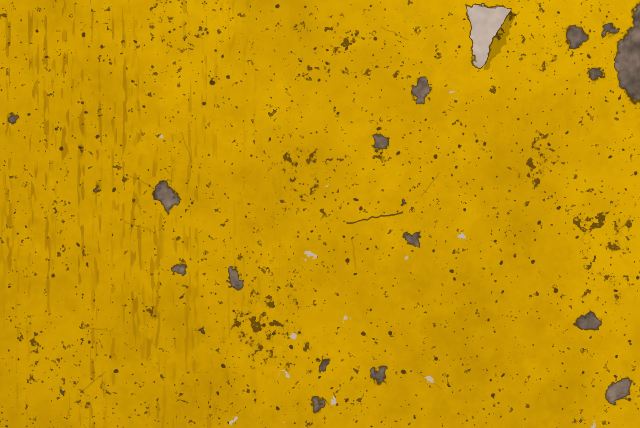
Reproduce this texture procedurally as a Shadertoy shader.

```glsl
// Weathered yellow paint on concrete: cloudy base colour, grime and vertical
// streaks, scattered specks and chips, and peeled patches in the upper right.
// Smooth cellular noise gives the tones; warped distances shape the chips.

const vec3 BRIGHT_PAINT = vec3(0.865, 0.665, 0.008);
const vec3 DULL_PAINT   = vec3(0.745, 0.555, 0.010);
const vec3 GRIME        = vec3(0.500, 0.335, 0.035);
const vec3 SPECK        = vec3(0.270, 0.180, 0.060);
const vec3 CONCRETE     = vec3(0.455, 0.390, 0.340);
const vec3 CRACK        = vec3(0.240, 0.165, 0.080);
const vec3 PRIMER       = vec3(0.760, 0.690, 0.640);
const float CHIP_RADIUS   = 0.034;
const float SLIVER_RADIUS = 0.013;
const float SPECK_RADIUS  = 0.0055;
const float DUST_RADIUS   = 0.0026;
const float STREAKS       = 0.40;
const int   SCRATCHES     = 9;

vec3 hash3(vec2 c) {
    vec3 q = fract(c.xyx * vec3(0.1031, 0.1030, 0.0973));
    q += dot(q, q.yxz + 33.33);
    return fract((q.xxy + q.yzz) * q.zyx);
}

mat2 rotation(float a) { return mat2(cos(a), sin(a), -sin(a), cos(a)); }

// Smooth cellular noise: random values blended around jittered points
float cellNoise(vec2 p) {
    vec2 cell = floor(p);
    float sum = 0.0, total = 0.0;
    for (int y = -1; y <= 1; y++)
    for (int x = -1; x <= 1; x++) {
        vec2 c = cell + vec2(x, y);
        vec3 h = hash3(c + 71.0);
        vec2 d = c + h.xy - p;
        float w = exp(-7.0 * dot(d, d));
        sum += w * h.z;
        total += w;
    }
    return sum / total;
}

// Layered noise centred on zero
float layered(vec2 p) {
    float sum = 0.0, amp = 0.5;
    for (int i = 0; i < 3; i++) {
        sum += amp * (cellNoise(p) - 0.5);
        p = rotation(0.6) * p * 2.03 + 17.0;
        amp *= 0.55;
    }
    return sum;
}

// Distance to the nearest scattered oval, one candidate per grid cell
float scatter(vec2 p, float size, float radius, float density, float seed) {
    vec2 cell = floor(p / size);
    float best = 1.0;
    for (int y = -1; y <= 1; y++)
    for (int x = -1; x <= 1; x++) {
        vec2 c = cell + vec2(x, y);
        vec3 h = hash3(c + seed);
        vec3 k = hash3(c + seed + 43.0);
        if (h.z > density) continue;
        float grow = 1.0 - h.z / density;
        vec2 d = rotation(k.x * 6.283) * (p - (c + h.xy) * size);
        d.x *= 1.0 + 0.7 * k.y;
        best = min(best, length(d) - radius * pow(grow, 1.4));
    }
    return best;
}

float segment(vec2 p, vec2 a, vec2 b) {
    vec2 ab = b - a;
    return length(p - a - ab * clamp(dot(p - a, ab) / dot(ab, ab), 0.0, 1.0));
}

float cover(float d) {
    float px = 0.75 / iResolution.y;
    return 1.0 - smoothstep(-px, px, d);
}

float spot(vec2 p, vec2 centre, float radius) {
    vec2 d = (p - centre) / radius;
    return exp(-dot(d, d));
}

// Tapering flake of bare primer, wide at the top
float primerFlake(vec2 p) {
    float t = clamp((p.y - 0.84) / 0.14, 0.0, 1.0);
    float side = abs(p.x - mix(1.115, 1.145, t)) - mix(0.004, 0.050, t);
    return max(side * 0.9, abs(p.y - 0.915) - 0.070);
}

// Peeled corner with two smaller holes beside it
float peeledCorner(vec2 p) {
    float d = length((p - vec2(1.500, 0.850)) * vec2(1.0, 0.72)) - 0.060;
    d = min(d, length((p - vec2(1.515, 0.95)) * vec2(1.0, 0.6)) - 0.030);
    d = min(d, length(p - vec2(1.345, 0.912)) - 0.022);
    d = min(d, length(p - vec2(1.425, 0.930)) - 0.014);
    return min(d, length(p - vec2(1.390, 0.830)) - 0.012);
}

void mainImage(out vec4 fragColor, in vec2 fragCoord) {
    vec2 p = fragCoord / iResolution.y;
    vec2 warp = vec2(layered(p * 38.0), layered(p * 38.0 + 91.0));
    vec2 ragged = p + 0.036 * warp;
    float cloud = layered(p * 3.5 + 5.0);
    float grit = layered(p * 62.0 + 31.0);

    // Paint tone: lighter towards the upper right, mottled and grainy
    float tone = 0.54 + 0.24 * (p.x - 0.75) + 0.35 * (p.y - 0.5);
    tone += 1.0 * cloud + 0.55 * layered(p * 16.0) + 0.45 * grit;
    vec3 col = mix(DULL_PAINT, BRIGHT_PAINT, clamp(tone, -0.25, 1.2));

    // Vertical streaks on the left
    float streak = smoothstep(0.55, 0.85, cellNoise(vec2(p.x * 85.0, p.y * 3.0)));
    streak *= smoothstep(0.45, 0.8, cellNoise(vec2(p.x * 150.0, p.y * 38.0)));
    col = mix(col, GRIME, STREAKS * streak * (1.0 - smoothstep(0.2, 0.8, p.x)));

    // Grime: speckled stains gathered in a few places
    float stain = spot(p, vec2(0.71, 0.61), 0.075) + spot(p, vec2(1.26, 0.61), 0.06);
    stain += spot(p, vec2(1.40, 0.49), 0.05) + 0.7 * spot(p, vec2(0.64, 0.26), 0.08);
    stain += 0.5 * spot(p, vec2(0.76, 0.90), 0.11) + 0.5 * smoothstep(0.08, 0.26, cloud);
    col = mix(col, GRIME, 0.24 * clamp(stain, 0.0, 1.0) * smoothstep(-0.15, 0.2, grit));
    col = mix(col, SPECK, 0.70 * smoothstep(0.20, 0.34, grit + 0.17 * stain - 0.03));

    // Fine scratches
    for (int i = 0; i < SCRATCHES; i++) {
        vec3 h = hash3(vec2(i, 7.0));
        vec2 start = h.xy * vec2(1.5, 1.0);
        vec2 end = start + rotation(h.z * 6.283) * vec2(0.07, 0.0);
        col = mix(col, GRIME, 0.4 * cover(segment(p + 0.008 * warp, start, end) - 0.001));
    }
    float gouge = segment(p + 0.012 * warp, vec2(0.81, 0.478), vec2(0.94, 0.503));
    col = mix(col, CRACK, 0.75 * cover(gouge - 0.0018));

    // Specks and dust
    float peel = peeledCorner(ragged);
    float dirty = clamp(stain, 0.0, 1.0) + 0.5 * (1.0 - smoothstep(0.0, 0.08, peel));
    vec2 rough = p + 0.008 * warp;
    float speck = scatter(rough, 0.040, SPECK_RADIUS, 0.30 + 0.3 * dirty, 11.0);
    float dust = scatter(rough, 0.016, DUST_RADIUS, 0.28 + 0.4 * dirty, 57.0);
    col = mix(col, SPECK, 0.75 * cover(dust));
    col = mix(col, SPECK, 0.85 * cover(speck));

    // Pale slivers and the large primer flake with its curled, shaded edge
    float worn = spot(p, vec2(0.62, 0.42), 0.38);
    float sliver = scatter(ragged, 0.095, SLIVER_RADIUS, 0.03 + 0.28 * worn, 203.0);
    col = mix(col, PRIMER, cover(sliver));
    float flake = primerFlake(p + 0.022 * warp);
    float curl = primerFlake(p - vec2(0.020, -0.010) + 0.03 * warp);
    col = mix(col, col * 0.78, cover(curl));
    col = mix(col, CRACK, 0.8 * cover(flake - 0.003));
    vec3 primer = PRIMER * (0.97 + 0.25 * layered(p * 24.0));
    col = mix(col, primer, cover(flake));

    // Chips and peeled corner down to concrete, with dark broken rims
    float chip = scatter(ragged, 0.115, CHIP_RADIUS, 0.05 + 0.42 * worn, 129.0);
    float bare = min(chip, peel);
    col *= 1.0 - 0.22 * (1.0 - smoothstep(0.0, 0.008, bare));
    col = mix(col, CRACK, 0.75 * cover(bare - 0.0022));
    vec3 concrete = CONCRETE * (1.0 + 0.55 * layered(p * 30.0) + 0.35 * grit);
    concrete *= 0.80 + 0.20 * smoothstep(0.0, 0.009, -bare);
    col = mix(col, concrete, cover(bare));

    fragColor = vec4(clamp(col, 0.0, 1.0), 1.0);
}
```
